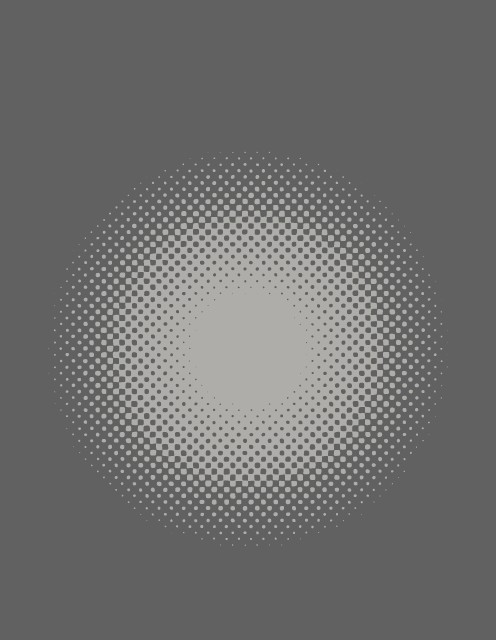
Write a Shadertoy shader that draws this background.

```glsl
// Pale halftone disc fading through staggered dots into a dark grey ground.

vec2 randomGradient(vec2 cell) {
    float angle = 6.2832 * fract(sin(dot(cell, vec2(127.1, 311.7))) * 4375.85);
    return vec2(cos(angle), sin(angle));
}

float gradientNoise(vec2 p) {
    vec2 i = floor(p), f = p - i;
    vec2 w = f * f * f * (f * (f * 6.0 - 15.0) + 10.0);
    vec2 e = vec2(0.0, 1.0);
    float low = mix(dot(randomGradient(i), f),
                    dot(randomGradient(i + e.yx), f - e.yx), w.x);
    float high = mix(dot(randomGradient(i + e.xy), f - e.xy),
                     dot(randomGradient(i + e.yy), f - e.yy), w.x);
    return mix(low, high, w.y);
}

// Radial tone: 1 in the solid core, 0 at the checkered ring, -1 outside.
float discTone(vec2 p) {
    float fromRing = 0.2083 - length(p - vec2(0.0, -0.0452));
    return fromRing / (fromRing > 0.0 ? 0.121 : 0.1055);
}

// Checkered screen: dark dots grow from its peaks, light dots from its troughs.
float dotScreen(vec2 p) {
    vec2 wobble = vec2(gradientNoise(p * 85.0), gradientNoise(p * 85.0 + 41.0));
    vec2 cell = 3.14159 * (p * 104.28 + vec2(5.485, -3.327) + 0.12 * wobble);
    return cos(cell.x) * cos(cell.y);
}

float inkAt(vec2 p) {
    float tone = discTone(p) + 0.07 * gradientNoise(p * 70.0 + 17.0);
    return step(dotScreen(p), tone);
}

void mainImage(out vec4 fragColor, in vec2 fragCoord) {
    // Average a 4 by 4 grid of samples to smooth the dot edges.
    float coverage = 0.0;
    for (int k = 0; k < 16; k++) {
        vec2 offset = (vec2(k % 4, k / 4) - 1.5) / 4.0;
        vec2 p = (fragCoord + offset - 0.5 * iResolution.xy) / iResolution.y;
        coverage += inkAt(p) / 16.0;
    }

    vec3 ground = vec3(0.38);
    vec3 paleGrey = vec3(0.685, 0.68, 0.665);
    fragColor = vec4(mix(ground, paleGrey, coverage), 1.0);
}
```
